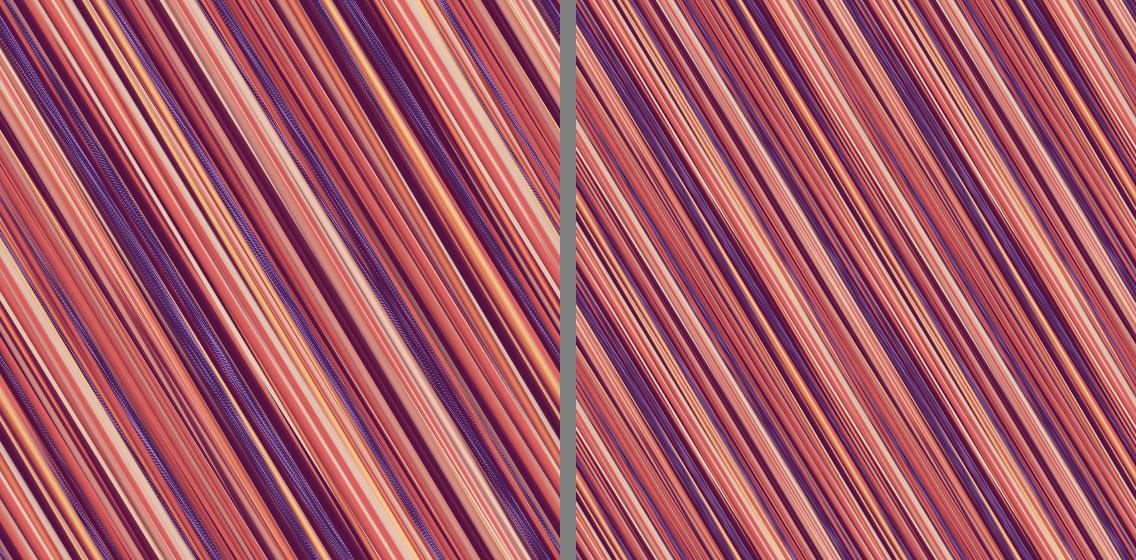
Left: one tile. Right: repeated 2 by 2.
Give the GLSL for this background, as a WebGL 1 fragment shader.

```glsl
precision highp float;
// Long diagonal satin shards in plum, coral, orange and cream, tiling seamlessly.

uniform vec2 u_resolution;

const float SHARDS = 76.0;             // painted wide to narrow
const float KINDS = 8.0;
const float SEED = 3.0;
const float SKEW = 0.7;                // spread of shard directions
const vec2 LENGTHS = vec2(0.17, 0.45); // half length range along the strand
const vec2 SHRINK = vec2(1.25, 0.3);   // width factor, first to last shard
const vec2 ACROSS = vec2(5.0, 3.0);    // whole turns across the stripes
const vec2 ALONG = vec2(3.0, 2.0);     // whole turns along the stripes
const vec2 STREAK_CELLS = vec2(36.0, 9.0);
const vec2 THREAD_CELLS = vec2(46.0, 340.0);
const float STREAK_CONTRAST = 0.11;

const vec3 PLUM = vec3(0.33, 0.07, 0.25);
const vec3 WINE = vec3(0.48, 0.15, 0.28);
const vec3 CRIMSON = vec3(0.67, 0.25, 0.30);
const vec3 CORAL = vec3(0.84, 0.38, 0.37);
const vec3 ORANGE = vec3(0.91, 0.52, 0.38);
const vec3 SALMON = vec3(0.83, 0.54, 0.49);
const vec3 MAUVE = vec3(0.66, 0.41, 0.45);
const vec3 CREAM = vec3(0.91, 0.77, 0.70);
const vec3 GOLD = vec3(0.96, 0.77, 0.53);
const vec3 VIOLET = vec3(0.30, 0.13, 0.35);
const vec3 LAVENDER = vec3(0.59, 0.43, 0.66);

float hash(vec2 p) {
  return fract(sin(dot(p, vec2(127.1, 311.7))) * 43758.5);
}

// Value noise that wraps after the given number of cells.
float wrapNoise(vec2 uv, vec2 cells) {
  vec2 p = uv * cells;
  vec2 i = floor(p);
  vec2 f = fract(p);
  f = f * f * (3.0 - 2.0 * f);
  vec2 a = mod(i, cells);
  vec2 b = mod(i + 1.0, cells);
  return mix(mix(hash(a), hash(vec2(b.x, a.y)), f.x),
             mix(hash(vec2(a.x, b.y)), hash(b), f.x), f.y);
}

vec3 ramp(vec3 left, vec3 middle, vec3 right, float q) {
  return mix(mix(left, middle, smoothstep(0.0, 0.5, q)), right,
             smoothstep(0.5, 1.0, q));
}

// Colour across a shard, q running from its lower left to its upper right edge.
vec3 satin(float kind, float q, float streak, float thread) {
  if (kind < 0.5) return ramp(PLUM, PLUM, WINE, q);
  if (kind < 1.5) return ramp(CRIMSON, ORANGE, CRIMSON, q);
  if (kind < 2.5) return mix(ramp(CRIMSON, CORAL, CORAL, q), CREAM,
                             smoothstep(0.72, 1.0, q));
  if (kind < 3.5) return ramp(MAUVE, SALMON, SALMON * 0.93, q);
  if (kind < 4.5) return ramp(SALMON, CREAM, CREAM * 0.97, q);
  if (kind < 5.5) return mix(ramp(PLUM, VIOLET, VIOLET, q), LAVENDER,
                             smoothstep(0.42, 0.8, thread * 0.7 + streak * 0.35));
  if (kind < 6.5) return ramp(ORANGE, GOLD, SALMON, q);
  return mix(ramp(CRIMSON, CORAL, SALMON, q), WINE,
             smoothstep(0.6, 0.8, streak));
}

float kindWidth(float kind) {
  if (kind < 0.5) return 0.14;
  if (kind < 1.5) return 0.08;
  if (kind < 2.5) return 0.22;
  if (kind < 3.5) return 0.15;
  if (kind < 4.5) return 0.12;
  if (kind < 5.5) return 0.14;
  if (kind < 6.5) return 0.07;
  return 0.13;
}

void main() {
  // Integer shear of the square onto itself: x across, y along the stripes.
  vec2 st = gl_FragCoord.xy / u_resolution;
  vec2 uv = fract(vec2(dot(ACROSS, st), dot(ALONG, st)));
  float pixel = length(ACROSS) / min(u_resolution.x, u_resolution.y);

  float streak = wrapNoise(uv, STREAK_CELLS);
  float thread = wrapNoise(uv, THREAD_CELLS);
  vec3 color = mix(WINE, CORAL, streak);

  // Tapered shards, each painted over the former ones.
  for (float i = 0.0; i < SHARDS; i++) {
    float kind = mod(i, KINDS);
    vec2 center = vec2(hash(vec2(i, SEED)), hash(vec2(i, SEED + 1.0)));
    float size = hash(vec2(i, SEED + 2.0));
    float reach = mix(LENGTHS.x, LENGTHS.y, hash(vec2(i, SEED + 3.0)));
    float tilt = SKEW * (hash(vec2(i, SEED + 4.0)) - 0.5);

    float along = fract(uv.y - center.y + 0.5) - 0.5;
    float side = fract(uv.x - center.x + tilt * along + 0.5) - 0.5;
    float t = abs(along) / reach;
    float halfWidth = kindWidth(kind) * mix(0.65, 1.15, size)
                    * mix(SHRINK.x, SHRINK.y, i / SHARDS) * (1.0 - t * t * t);

    // Cream and violet shards have brushed edges, the others are crisp.
    float brushed = step(3.5, kind) * step(kind, 5.5);
    float edge = halfWidth - abs(side) + brushed * 0.05 * (streak - 0.5);
    float feather = pixel * 0.7 + brushed * 0.012;
    float cover = smoothstep(-feather, feather, edge) * step(t, 1.1);

    float q = clamp(0.5 + 0.5 * side / max(halfWidth, pixel), 0.0, 1.0);
    vec3 cloth = satin(kind, q, streak, thread);
    cloth *= mix(0.8, 1.0, smoothstep(0.0, 0.14, q));
    color = mix(color, cloth, cover);
  }

  // Fine brushed sheen.
  color *= 1.0 + STREAK_CONTRAST * (streak - 0.5) + 0.05 * (thread - 0.5);
  gl_FragColor = vec4(clamp(color, 0.0, 1.0), 1.0);
}
```
